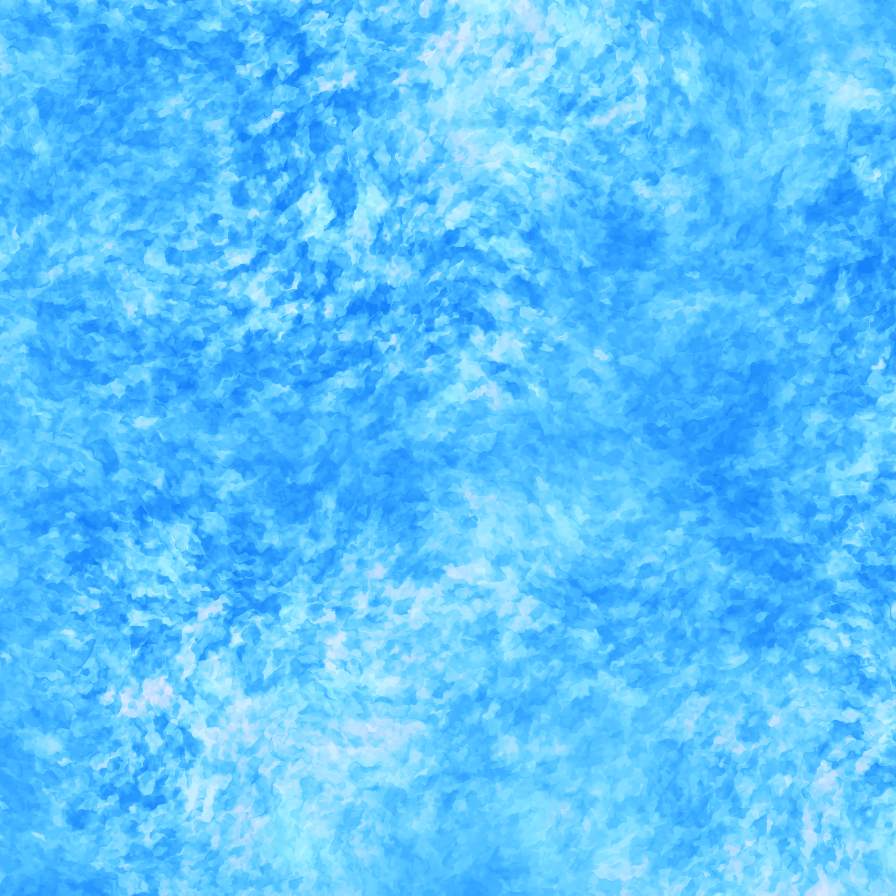
Write a Shadertoy shader that draws this texture.

```glsl
// Draws icy blue painted clouds built from small ragged brush dabs.

const vec3 DEEP  = vec3(0.09, 0.52, 0.98);
const vec3 ROYAL = vec3(0.15, 0.59, 0.99);
const vec3 AZURE = vec3(0.22, 0.67, 1.00);
const vec3 SKY   = vec3(0.30, 0.74, 1.00);
const vec3 AQUA  = vec3(0.38, 0.80, 1.00);
const vec3 ICE   = vec3(0.49, 0.85, 1.00);
const vec3 FROST = vec3(0.65, 0.89, 1.00);
const vec3 SNOW  = vec3(0.78, 0.93, 1.00);

const float BRIGHTNESS = 0.52;   // shift of the whole tone range
const float CLOUD_SCALE = 4.0;
const float CLOUD_WEIGHT = 0.68;
const float PATCH_SCALE = 27.0;
const float PATCH_WEIGHT = 0.30;
const float DAB_SCALE = 54.0;
const float DAB_WEIGHT = 0.40;
const float CHIP_SCALE = 105.0;
const float CHIP_WEIGHT = 0.36;
const float GRAIN_WEIGHT = 0.28;
const float STRETCH = 1.42;      // dab elongation
const float TURN_JITTER = 1.3;   // spread of dab directions
const float EDGE_SHARPNESS = 24.0;
const float RAGGED_SCALE = 120.0;
const float RAGGED_SIZE = 0.0016;
const float TONE_STEP = 0.55;    // spacing of the soft tone bands
const float FLECK_SCALE = 42.0;
const float FLECK_SHARE = 0.10;

vec3 hash3(vec2 p) {
    vec3 q = fract(p.xyx * vec3(0.1031, 0.1030, 0.0973));
    q += dot(q, q.yxz + 33.33);
    return fract((q.xxy + q.yzz) * q.zyx);
}

// Value noise with zero mean and about unit deviation
float noise(vec2 p) {
    vec2 i = floor(p), f = fract(p);
    f = f * f * (3.0 - 2.0 * f);
    float low = mix(hash3(i).x, hash3(i + vec2(1, 0)).x, f.x);
    float high = mix(hash3(i + vec2(0, 1)).x, hash3(i + vec2(1, 1)).x, f.x);
    return (mix(low, high, f.y) - 0.5) / 0.215;
}

float fbm(vec2 p, int octaves, float gain) {
    float sum = 0.0, power = 0.0, amp = 1.0;
    for (int i = 0; i < octaves; i++) {
        sum += amp * noise(p);
        power += amp * amp;
        amp *= gain;
        p = mat2(1.6, 1.2, -1.2, 1.6) * p + 17.3;
    }
    return sum / sqrt(power);
}

mat2 rotation(float a) {
    return mat2(cos(a), sin(a), -sin(a), cos(a));
}

// Soft-edged elongated cells, each with its own random tone and direction
float dabs(vec2 p, float angle) {
    vec2 cell = floor(p);
    float sum = 0.0, total = 1e-20;
    for (int y = -2; y <= 2; y++)
    for (int x = -2; x <= 2; x++) {
        vec2 id = cell + vec2(x, y);
        vec3 h = hash3(id + 71.0);
        float jitter = TURN_JITTER * (fract(h.x * 7.0 + h.y * 5.0) - 0.5);
        vec2 d = rotation(angle + jitter) * (id + h.xy - p) * vec2(1.0 / STRETCH, STRETCH);
        float w = exp(-EDGE_SHARPNESS * dot(d, d));
        sum += w * (h.z * 2.0 - 1.0);
        total += w;
    }
    return 1.9 * sum / total;
}

// Sparse thin bright touches
float flecks(vec2 p, float angle) {
    vec2 cell = floor(p);
    mat2 turn = rotation(angle);
    float cover = 0.0;
    for (int y = -1; y <= 1; y++)
    for (int x = -1; x <= 1; x++) {
        vec2 id = cell + vec2(x, y);
        vec3 h = hash3(id + 211.0);
        vec2 d = turn * (id + h.xy - p) / vec2(0.36, 0.14);
        float on = step(1.0 - FLECK_SHARE, h.z);
        cover = max(cover, on * (1.0 - smoothstep(0.6, 1.2, length(d))));
    }
    return cover;
}

vec3 palette(float t) {
    vec3 c = mix(DEEP, ROYAL, smoothstep(-2.8, -1.75, t));
    c = mix(c, AZURE, clamp((t + 1.75) / 0.85, 0.0, 1.0));
    c = mix(c, SKY, clamp((t + 0.90) / 0.67, 0.0, 1.0));
    c = mix(c, AQUA, clamp((t + 0.23) / 0.59, 0.0, 1.0));
    c = mix(c, ICE, clamp((t - 0.36) / 0.61, 0.0, 1.0));
    c = mix(c, FROST, clamp((t - 0.97) / 0.78, 0.0, 1.0));
    return mix(c, SNOW, smoothstep(1.75, 3.0, t));
}

void mainImage(out vec4 fragColor, in vec2 fragCoord) {
    vec2 uv = fragCoord / iResolution.y;

    // Ragged edges and a wandering brush direction
    vec2 ragged = vec2(fbm(uv * RAGGED_SCALE, 2, 0.7), fbm(uv * RAGGED_SCALE + 40.0, 2, 0.7));
    vec2 p = uv + RAGGED_SIZE * ragged;
    float angle = -0.6 + 0.7 * noise(uv * 5.0 + 9.0) + 0.3 * noise(uv * 16.0);

    // Broad clouds, then dabs that are bolder in some regions
    float cloud = fbm(p * CLOUD_SCALE + vec2(3.7, 8.2), 5, 0.55);
    float detail = PATCH_WEIGHT * dabs(p * PATCH_SCALE, angle)
                 + DAB_WEIGHT * dabs(p * DAB_SCALE + 13.0, angle)
                 + CHIP_WEIGHT * dabs(p * CHIP_SCALE + 29.0, angle)
                 + GRAIN_WEIGHT * fbm(uv * 60.0 + 5.0, 3, 0.8);
    float boldness = clamp(1.0 + 0.28 * noise(uv * 6.0 + 31.0), 0.5, 1.5);
    float tone = BRIGHTNESS + CLOUD_WEIGHT * cloud + boldness * detail;
    tone += 1.2 * flecks(p * FLECK_SCALE, angle) * smoothstep(-0.6, 0.8, noise(uv * 7.0 + 50.0));

    // Soft tone bands
    float band = tone / TONE_STEP;
    float stepped = floor(band) + smoothstep(0.25, 0.75, fract(band));
    vec3 color = palette(mix(tone, stepped * TONE_STEP, 0.5));

    // Pale areas drift between cyan and lilac
    float tint = noise(uv * 22.0 + 80.0) * smoothstep(0.4, 1.8, tone);
    color += vec3(0.03, -0.012, 0.0) * tint;
    fragColor = vec4(clamp(color, 0.0, 1.0), 1.0);
}
```
